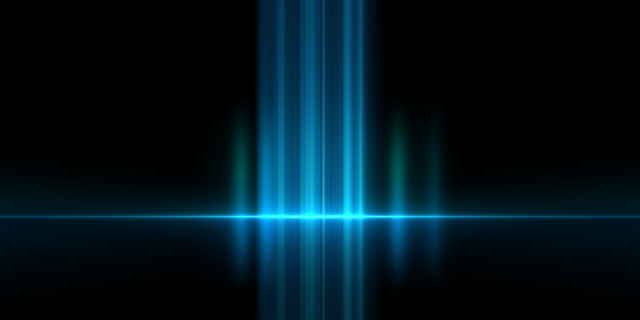
Write a Shadertoy shader that draws this background.

```glsl
// Vertical curtains of cyan light standing on a glowing horizon over black.
// Tall and short beams are summed from soft profiles, grained with gradient
// noise, then joined by a thin flare line and a fan of haze at the sides.

float hash(float n) {
    return fract(sin(n * 127.1) * 43758.5) * 2.0 - 1.0;
}

// One-dimensional gradient noise
float gradientNoise(float x) {
    float cell = floor(x), f = x - cell;
    float blend = f * f * f * (f * (f * 6.0 - 15.0) + 10.0);
    return mix(hash(cell) * f, hash(cell + 1.0) * (f - 1.0), blend);
}

float bell(float d, float width) {
    return exp(-d * d / (width * width));
}

// Bright core with a wider, fainter skirt
float beam(float d, float width) {
    return 0.75 * bell(d, width) + 0.25 * exp(-abs(d) / (width * 1.3));
}

// Soft-sided band between two positions
float band(float x, float left, float right, float softLeft, float softRight) {
    return smoothstep(left, left + softLeft, x)
         * (1.0 - smoothstep(right - softRight, right, x));
}

// Each beam: centre, width, strength
const vec3 tallBeams[8] = vec3[8](
    vec3(-0.121, 0.012, 0.55), vec3(-0.056, 0.005, 0.35),
    vec3(-0.040, 0.012, 0.45), vec3(-0.022, 0.016, 0.60),
    vec3(0.0115, 0.004, 0.70), vec3(0.085, 0.012, 0.75),
    vec3(0.100, 0.035, 0.20), vec3(0.126, 0.010, 0.70));

// Each beam: centre, width, strength, greenness
const vec4 shortBeams[4] = vec4[4](
    vec4(-0.247, 0.027, 0.60, 0.9), vec4(-0.165, 0.022, 0.42, 0.5),
    vec4(0.243, 0.028, 0.68, 0.9), vec4(0.358, 0.026, 0.24, 0.5));

void mainImage(out vec4 fragColor, in vec2 fragCoord) {
    vec2 p = fragCoord / iResolution.y;
    float x = p.x - 0.5 * iResolution.x / iResolution.y;
    float h = p.y - 0.323;
    float above = smoothstep(-0.012, 0.012, h);
    float away = abs(h);

    // Brightness along the height of the tall and short beams
    float tallFade = mix(0.28 + 0.50 * exp(-away * 6.0),
                         0.46 + 0.54 * bell(h, 0.40), above);
    float shortFade = mix(1.0 - smoothstep(0.02, 0.26, away),
                          1.0 - smoothstep(0.10, 0.40, away), above);

    // Tall curtain: blue body, cyan beams and fine grain
    float body = band(x, -0.208, 0.215, 0.03, 0.12);
    float beams = 0.0;
    for (int i = 0; i < 8; i++) {
        vec3 b = tallBeams[i];
        beams += b.z * beam(x - b.x, b.y);
    }
    float grain = 1.0 + 0.30 * gradientNoise(x * 95.0)
                      + 0.30 * gradientNoise(x * 210.0);
    vec3 beamTint = mix(vec3(0.05, 0.43, 0.58), vec3(0.06, 0.46, 0.44),
                        bell(h, 0.30));
    vec3 color = body * tallFade * grain * vec3(0.01, 0.27, 0.43);
    color += beams * tallFade * grain * beamTint;

    // Short beams turn from green at the top to blue at the horizon
    for (int i = 0; i < 4; i++) {
        vec4 b = shortBeams[i];
        float green = b.w * smoothstep(-0.02, 0.16, h);
        vec3 tint = mix(vec3(0.01, 0.40, 0.58), vec3(0.0, 0.47, 0.43), green);
        color += b.z * beam(x - b.x, b.y) * shortFade * tint;
    }
    color += band(x, -0.42, 0.43, 0.20, 0.10) * shortFade
           * mix(vec3(0.0, 0.06, 0.11), vec3(0.0, 0.055, 0.065), above);

    // Side haze opens outward and is bluer below the horizon
    float reach = mix(0.09 + 0.08 * abs(x), 0.06 + 0.06 * abs(x), above);
    float haze = bell(h, reach) * (0.45 + 0.55 * abs(x));
    color += haze * mix(vec3(0.0, 0.075, 0.125), vec3(0.0, 0.10, 0.13), above);

    // Horizon glow and its thin flare
    color += exp(-away / 0.034) * bell(x, 0.45) * vec3(0.01, 0.30, 0.43);
    float flare = exp(-away / 0.0042);
    color += flare * (vec3(0.0, 0.17, 0.24)
           + bell(x, 0.52) * vec3(0.08, 0.38, 0.45)
           + bell(x, 0.24) * vec3(0.25, 0.25, 0.20));

    fragColor = vec4(clamp(color, 0.0, 1.0), 1.0);
}
```
